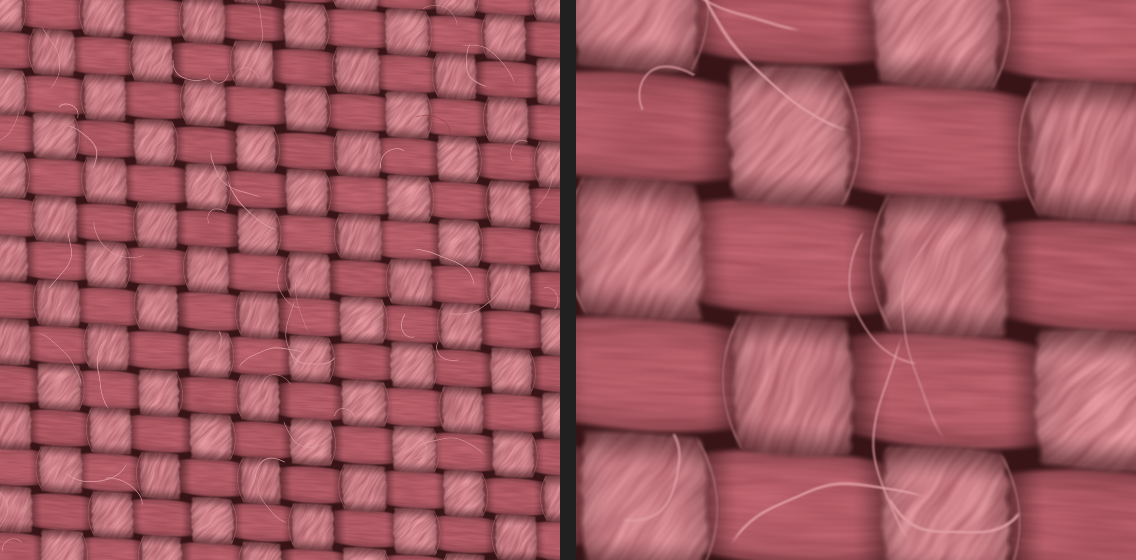
Left: the whole. Right: its middle third, enlarged.
This texture is drawn by a three.js fragment shader. Its source:

```glsl
// Plain-weave pink cloth: twisted warp yarns over smooth weft yarns, with stray hairs.
varying vec2 vUv;

const vec2 PITCH = vec2(0.0900, 0.0744);   // column and row spacing
const vec2 FIRST = vec2(0.012, 0.0143);    // first crossing, from the upper left
const vec2 SKEW = vec2(0.018, 0.058);      // lean of columns, fall of rows

const vec3 GAP = vec3(0.22, 0.08, 0.09);
const vec3 WEFT_DARK = vec3(0.58, 0.26, 0.30);
const vec3 WEFT_LIGHT = vec3(0.80, 0.43, 0.48);
const vec3 WARP_DARK = vec3(0.64, 0.33, 0.37);
const vec3 WARP_LIGHT = vec3(0.92, 0.62, 0.65);
const vec3 HAIR_LIGHT = vec3(0.88, 0.62, 0.65);
const vec3 HAIR_DARK = vec3(0.57, 0.20, 0.26);

float hash(vec2 p) {
  return fract(sin(dot(p, vec2(127.1, 311.7))) * 4375.85);
}

vec2 hash2(vec2 p) {
  return vec2(hash(p), hash(p + 17.3));
}

float cornerSlope(vec2 cell, vec2 offset) {
  float a = 6.2832 * hash(cell);
  return dot(vec2(cos(a), sin(a)), offset);
}

float gradientNoise(vec2 p) {
  vec2 i = floor(p), f = p - i;
  vec2 s = f * f * f * (f * (f * 6.0 - 15.0) + 10.0);
  vec2 e = vec2(1.0, 0.0);
  float low = mix(cornerSlope(i, f), cornerSlope(i + e.xy, f - e.xy), s.x);
  float high = mix(cornerSlope(i + e.yx, f - e.yx), cornerSlope(i + e.xx, f - e.xx), s.x);
  return mix(low, high, s.y);
}

// Fine strands running along q.y, side by side on q.x
float strands(vec2 q, float count, float seed) {
  vec2 p = vec2(q.x * count, q.y * 1.8) + seed * 53.0;
  return gradientNoise(p) + 0.6 * gradientNoise(p * vec2(2.1, 1.6) + 9.0);
}

float inside(float d, float softness) {
  return 1.0 - smoothstep(-softness, softness, d);
}

// Smooth horizontal yarn, bulging at its middle; rgb and coverage
vec4 weft(vec2 q, float seed) {
  float along = q.x / 0.64;
  float halfHeight = 0.455 + 0.03 * (seed - 0.5) - 0.075 * along * along;
  float across = q.y / halfHeight;
  float cover = inside(abs(q.y) - halfHeight, 0.035) * inside(abs(q.x) - 0.64, 0.05);
  float bow = q.y * (1.0 + 0.15 * along * along) + 0.07 * (seed - 0.5) * q.x;
  float tone = 0.53 + 0.28 * strands(vec2(bow, q.x), 13.0, seed) + 0.14 * (seed - 0.5);
  float shade = 1.0 - 0.40 * pow(abs(across), 4.0);
  shade *= 1.0 - 0.55 * smoothstep(0.36, 0.64, abs(q.x));
  vec3 yarn = mix(WEFT_DARK, WEFT_LIGHT, clamp(tone, 0.0, 1.0));
  return vec4(mix(GAP, yarn, clamp(shade, 0.0, 1.0)), cover);
}

// Twisted vertical yarn with slanted strands and frayed sides
vec4 warp(vec2 q, float seed, float width) {
  float fray = 0.035 * gradientNoise(vec2(q.x * 3.0, q.y * 8.0) + seed * 31.0);
  float halfWidth = width - 0.10 * q.y * q.y + fray;
  float halfHeight = 0.565 - 0.18 * q.x * q.x + 0.5 * fray;
  float cover = inside(abs(q.x) - halfWidth, 0.03) * inside(abs(q.y) - halfHeight, 0.04);
  float twist = 0.30 + 0.40 * seed;
  vec2 side = vec2(cos(twist), sin(twist));
  vec2 r = vec2(dot(q, side), dot(q, vec2(-side.y, side.x)));
  r.x += 0.04 * gradientNoise(q * 3.0 + seed * 71.0);
  float tone = 0.56 + 0.46 * strands(r, 13.0, seed) + 0.16 * (seed - 0.5);
  float shade = 1.0 - 0.32 * pow(abs(q.x / halfWidth), 4.0);
  shade *= 1.0 - 0.58 * smoothstep(0.26, 0.58, abs(q.y));
  vec3 yarn = mix(WARP_DARK, WARP_LIGHT, clamp(tone, 0.0, 1.0));
  vec4 result = vec4(mix(GAP, yarn, clamp(shade, 0.0, 1.0)), cover);
  // Loose strand bowing out at one side
  float bow = abs(q.x * sign(seed - 0.5) - width - 0.07 + 0.42 * q.y * q.y);
  float loose = inside(bow - 0.012, 0.012) * inside(abs(q.y) - 0.5, 0.1);
  return mix(result, vec4(WARP_LIGHT * 0.87, 1.0), 0.55 * loose);
}

// Weave: kind 0 draws weft crossings, kind 1 draws warp crossings
vec3 drawYarns(vec3 color, vec2 grid, float kind) {
  vec2 nearest = floor(grid + 0.5);
  for (int y = -1; y <= 1; y++) {
    for (int x = -1; x <= 1; x++) {
      vec2 cell = nearest + vec2(float(x), float(y));
      if (mod(cell.x + cell.y + kind, 2.0) < 0.5) continue;
      float seed = hash(cell + 3.7);
      float columnSeed = hash(vec2(cell.x, 41.0));
      vec2 q = grid - cell - 0.04 * (hash2(cell) - 0.5);
      q.x -= 0.05 * (columnSeed - 0.5);
      vec4 yarn = kind < 0.5 ? weft(q, seed) : warp(q, seed, 0.39 + 0.05 * columnSeed);
      color = mix(color, yarn.rgb, yarn.a);
    }
  }
  return color;
}

// Thin curled fibres lying on the cloth
vec3 drawHairs(vec3 color, vec2 p) {
  vec2 bent = p + 0.010 * vec2(gradientNoise(p * 17.0), gradientNoise(p * 17.0 + 7.0));
  for (int k = 0; k < 44; k++) {
    vec2 id = vec2(float(k), 5.0);
    vec2 shape = hash2(id + 2.0);
    float radius = 0.018 + 0.10 * shape.x * shape.x;
    float facing = 6.2832 * shape.y;
    vec2 axis = vec2(cos(facing), sin(facing));
    vec2 v = bent - hash2(id) + axis * radius;
    float span = mix(0.1, 0.85, shape.x);
    float arc = smoothstep(span, span + 0.08, dot(normalize(v + 1e-5), axis));
    float line = inside(abs(length(v) - radius) - 0.0008, 0.0009);
    vec3 tint = mix(HAIR_LIGHT, HAIR_DARK, step(0.93, hash(id + 8.0)));
    color = mix(color, tint, line * arc * mix(0.4, 0.85, hash(id + 6.0)));
  }
  return color;
}

void main() {
  vec2 p = vec2(vUv.x, 1.0 - vUv.y);
  vec2 lean = SKEW * vec2(p.y - 0.5, p.x);
  vec2 grid = (p - FIRST - lean) / PITCH;
  vec3 color = drawYarns(GAP, grid, 0.0);
  color = drawYarns(color, grid, 1.0);
  gl_FragColor = vec4(drawHairs(color, vUv), 1.0);
}
```
